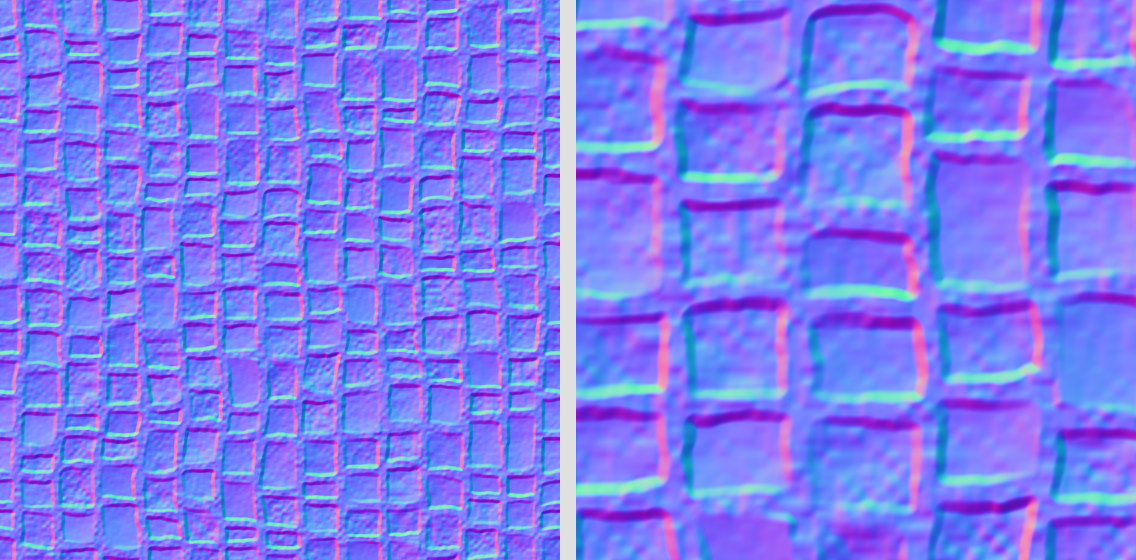
Left: the whole. Right: its middle third, enlarged.
A WebGL 1 fragment shader for this texture map:

```glsl
precision highp float;
// Tangent-space normal map of rough paving stones set in wavering columns.
// A tiling height field (stones, mortar, grain) is differentiated, and its
// slope is packed into red and green with green pointing down the canvas.

uniform vec2 u_resolution;

// Lengths below are in column widths.
const float COLUMNS = 14.0;
const float ROWS = 15.0;
const float COLUMN_SHIFT = 0.47;
const float ROW_JITTER = 0.52;
const float GAP_MIN = 0.065;
const float GAP_RANGE = 0.055;
const float EDGE_SKEW = 0.14;
const float CORNER_RADIUS = 0.07;
const float BEVEL_OUT = 0.035;
const float BEVEL_IN = 0.07;
const float STONE_HEIGHT = 0.085;
const float DOME = 0.24;
const float TILT = 0.26;
const float ROUGHNESS = 0.085;
const float MORTAR_GRAIN = 0.045;
const float WARP = 0.26;
const float RAGGED = 0.05;
const float SAMPLE_STEP = 0.02;
const vec2 SLOPE_BIAS = vec2(-0.03, -0.05);

float hash(vec2 p) {
  vec3 q = fract(p.xyx * 0.1031);
  q += dot(q, q.yzx + 33.33);
  return fract((q.x + q.y) * q.z);
}

vec4 hash4(vec2 p) {
  return vec4(hash(p), hash(p + 31.7), hash(p + 67.3), hash(p + 103.9));
}

// Value noise centred on zero; freq * COLUMNS must be whole so that it tiles.
float noise(vec2 p, float freq, float seed) {
  p *= freq;
  float period = freq * COLUMNS;
  vec2 f = fract(p);
  vec2 a = mod(floor(p), period);
  vec2 b = mod(a + 1.0, period);
  f = f * f * f * (f * (f * 6.0 - 15.0) + 10.0);
  float low = mix(hash(a + seed), hash(vec2(b.x, a.y) + seed), f.x);
  float high = mix(hash(vec2(a.x, b.y) + seed), hash(b + seed), f.x);
  return mix(low, high, f.y) - 0.5;
}

// Uneven lower boundary of a row within one column.
float rowStart(float column, float row) {
  return row + ROW_JITTER * (hash(vec2(column + 211.0, mod(row, ROWS))) - 0.5);
}

float surfaceHeight(vec2 p) {
  // Let the columns and courses wander.
  vec2 q = p + WARP * vec2(noise(p, 0.5, 11.0), noise(p, 1.0, 47.0));
  q.x += COLUMN_SHIFT;

  // Find the stone's cell.
  float column = mod(floor(q.x), COLUMNS);
  float rowScale = ROWS / COLUMNS;
  float y = q.y * rowScale + ROWS * hash(vec2(column, 7.0));
  float row = floor(y);
  if (y < rowStart(column, row)) row -= 1.0;
  else if (y >= rowStart(column, row + 1.0)) row += 1.0;
  float bottom = rowStart(column, row);
  float top = rowStart(column, row + 1.0);
  vec2 halfCell = vec2(0.5, 0.5 * (top - bottom) / rowScale);
  vec2 local = vec2(fract(q.x) - 0.5, (y - 0.5 * (bottom + top)) / rowScale);
  vec2 id = vec2(column, mod(row, ROWS));

  // Four skewed sides joined into a rounded, ragged outline.
  vec4 gap = GAP_MIN + GAP_RANGE * hash4(id + 300.0);
  vec4 skew = EDGE_SKEW * (hash4(id + 500.0) - 0.5);
  vec2 lowSide = -local - halfCell + gap.xy + skew.xy * local.yx;
  vec2 highSide = local - halfCell + gap.zw + skew.zw * local.yx;
  vec2 side = max(lowSide, highSide) + CORNER_RADIUS;
  float d = length(max(side, 0.0)) + min(max(side.x, side.y), 0.0) - CORNER_RADIUS;
  d += RAGGED * noise(p, 4.0, 83.0) + 0.4 * RAGGED * noise(p, 9.0, 19.0);
  vec2 border = halfCell - abs(local);
  d = max(d, BEVEL_OUT + 0.02 - min(border.x, border.y));
  float stone = 1.0 - smoothstep(-BEVEL_IN, BEVEL_OUT, d);

  // Each stone has its own rise, tilt and wear.
  vec4 trait = hash4(id + 700.0);
  float rise = STONE_HEIGHT * mix(0.55, 1.3, sqrt(trait.x));
  float crown = DOME * (0.16 - dot(local, local));
  float tilt = TILT * dot(trait.yz - 0.5, local);
  float wear = ROUGHNESS * mix(0.15, 1.0, trait.w);
  float coarse = noise(p, 4.0, 131.0);
  float fine = noise(p, 10.0, 173.0);
  float face = rise + crown + tilt + wear * (coarse + 0.5 * fine);
  float mortar = MORTAR_GRAIN * (coarse + 0.75 * fine);
  return mix(mortar, face, stone);
}

void main() {
  vec2 p = gl_FragCoord.xy / u_resolution * COLUMNS;
  float pixel = COLUMNS / min(u_resolution.x, u_resolution.y);
  float e = max(SAMPLE_STEP, 0.5 * pixel);
  vec2 dx = vec2(e, 0.0);
  vec2 dy = vec2(0.0, e);
  vec2 slope = vec2(surfaceHeight(p + dx) - surfaceHeight(p - dx),
                    surfaceHeight(p + dy) - surfaceHeight(p - dy)) / (2.0 * e);
  vec3 normal = normalize(vec3(vec2(-slope.x, slope.y) + SLOPE_BIAS, 1.0));
  gl_FragColor = vec4(0.5 + 0.5 * normal, 1.0);
}
```
